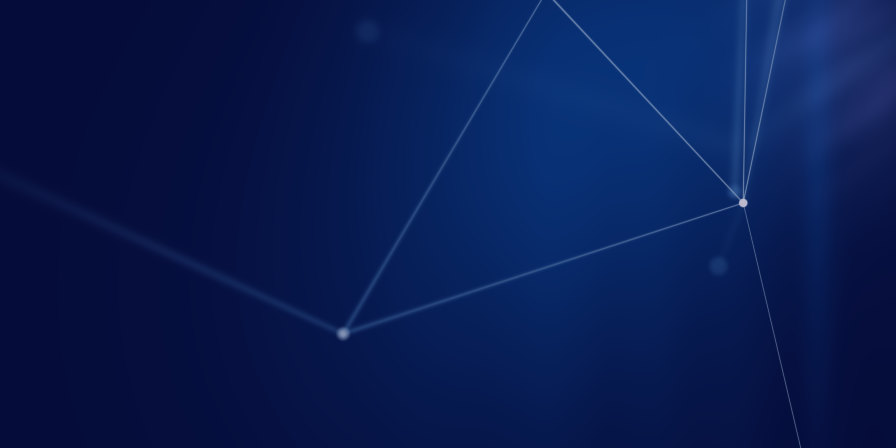
Reproduce this background procedurally as a Shadertoy shader.

```glsl
// Deep blue backdrop with a thin network of linked nodes over it.
// Stretched Gaussian glows and gradient noise build the light; tapered
// segments draw the links, and soft discs draw the sharp and blurred nodes.

const vec3 NAVY = vec3(0.020, 0.045, 0.222);
const vec3 AZURE = vec3(0.014, 0.165, 0.268);
const vec3 HAZE = vec3(0.15, 0.14, 0.19);
const vec3 SOFT_BLUE = vec3(0.24, 0.42, 0.65);
const vec3 LINK = vec3(0.56, 0.64, 0.76);
const vec3 NODE = vec3(0.76, 0.75, 0.82);

vec2 hashGradient(vec2 cell) {
    vec2 h = vec2(dot(cell, vec2(127.1, 311.7)), dot(cell, vec2(269.5, 183.3)));
    return fract(sin(h) * 43758.5) * 2.0 - 1.0;
}

float gradientNoise(vec2 p) {
    vec2 i = floor(p), f = fract(p);
    vec2 u = f * f * f * (f * (f * 6.0 - 15.0) + 10.0);
    vec2 e = vec2(0.0, 1.0);
    float low = mix(dot(hashGradient(i), f),
                    dot(hashGradient(i + e.yx), f - e.yx), u.x);
    float high = mix(dot(hashGradient(i + e.xy), f - e.xy),
                     dot(hashGradient(i + e.yy), f - e.yy), u.x);
    return mix(low, high, u.y);
}

// Gaussian spot with separate radii along x and y
float glow(vec2 p, vec2 center, vec2 radii) {
    vec2 q = (p - center) / radii;
    return exp(-dot(q, q));
}

// Soft segment: width and strength run from the a end to the b end.
// Widths below a pixel are widened and dimmed to keep the same energy.
float link(vec2 p, vec2 a, vec2 b, vec2 widths, vec2 strengths, float pixel) {
    vec2 ab = b - a;
    float t = clamp(dot(p - a, ab) / dot(ab, ab), 0.0, 1.0);
    float width = mix(widths.x, widths.y, t);
    float drawn = max(width, 0.5 * pixel);
    float d = length(p - a - ab * t) / drawn;
    return exp(-d * d) * mix(strengths.x, strengths.y, t) * width / drawn;
}

float disc(vec2 p, vec2 center, float radius, float blur) {
    return 1.0 - smoothstep(radius - blur, radius + blur, length(p - center));
}

vec3 backdrop(vec2 p) {
    vec3 color = NAVY;
    // Broad central light, falling away to the dark sides
    color += AZURE * 0.66 * glow(p, vec2(1.28, 0.82), vec2(0.42, 0.55));
    color += AZURE * 0.30 * glow(p, vec2(1.08, 0.35), vec2(0.60, 0.60));
    color += AZURE * 0.46 * glow(p, vec2(1.68, 1.00), vec2(0.32, 0.48));
    // Vertical shafts
    float shafts = gradientNoise(vec2(p.x * 7.0, p.y * 0.6 + 3.0));
    color += AZURE * 0.10 * shafts * smoothstep(0.5, 1.3, p.x);
    color += AZURE * 0.26 * glow(p, vec2(1.825, 0.65), vec2(0.035, 0.55));
    // Violet haze with slanted wisps in the upper right
    float corner = glow(p, vec2(1.90, 0.88), vec2(0.20, 0.26));
    vec2 slanted = mat2(0.83, -0.56, 0.56, 0.83) * p;
    float wisps = gradientNoise(slanted * vec2(4.0, 14.0));
    color += HAZE * corner * (0.62 + 0.55 * wisps);
    return color;
}

// Wide out-of-focus links and nodes
float blurredNetwork(vec2 p, vec2 hub, float pixel) {
    float light = link(p, vec2(1.66, 1.02), vec2(1.64, 0.57), vec2(0.012), vec2(0.26, 0.34), pixel);
    light += link(p, vec2(1.74, 1.00), hub, vec2(0.016, 0.010), vec2(0.34, 0.14), pixel);
    light += link(p, vec2(2.02, 0.93), vec2(1.68, 0.69), vec2(0.030), vec2(0.12, 0.08), pixel);
    light += link(p, vec2(0.82, 0.93), vec2(1.62, 0.68), vec2(0.035), vec2(0.02, 0.09), pixel);
    light += link(p, vec2(1.604, 0.406), hub, vec2(0.010), vec2(0.04, 0.08), pixel);
    light += 0.17 * disc(p, vec2(0.820, 0.930), 0.024, 0.016);
    light += 0.26 * disc(p, vec2(1.604, 0.406), 0.020, 0.009);
    light += 0.32 * disc(p, vec2(1.640, 0.572), 0.014, 0.010);
    return light;
}

// Focused links, fading and softening toward the left joint;
// x is the crisp pale light, y the wide blue light
vec2 sharpNetwork(vec2 p, vec2 hub, vec2 joint, float pixel) {
    vec2 apex = vec2(1.219, 1.018);
    float fine = 0.0016;
    float crisp = link(p, apex, joint, vec2(fine, 0.003), vec2(0.46, 0.0), pixel);
    crisp += link(p, hub, joint, vec2(fine, 0.003), vec2(0.52, 0.0), pixel);
    crisp += link(p, apex, hub, vec2(0.0023, 0.0018), vec2(0.70, 0.66), pixel);
    crisp += link(p, hub, vec2(1.667, 1.02), vec2(fine), vec2(0.68, 0.55), pixel);
    crisp += link(p, hub, vec2(1.757, 1.02), vec2(fine), vec2(0.68, 0.50), pixel);
    crisp += link(p, hub, vec2(1.792, -0.02), vec2(0.0014), vec2(0.44, 0.46), pixel);
    float wide = link(p, apex, joint, vec2(0.003, 0.0068), vec2(0.12, 0.40), pixel);
    wide += link(p, hub, joint, vec2(0.003, 0.0068), vec2(0.12, 0.40), pixel);
    wide += link(p, joint, vec2(-0.02, 0.618), vec2(0.0075, 0.018), vec2(0.29, 0.08), pixel);
    return min(vec2(crisp, wide), vec2(0.85, 0.5));
}

void mainImage(out vec4 fragColor, in vec2 fragCoord) {
    float pixel = 1.0 / iResolution.y;
    // Canvas units: x in 0..2, y in 0..1
    vec2 p = fragCoord / iResolution.xy * vec2(2.0, 1.0);
    vec2 hub = vec2(1.659, 0.547);
    vec2 joint = vec2(0.766, 0.255);

    vec3 color = backdrop(p);
    color = mix(color, SOFT_BLUE, blurredNetwork(p, hub, pixel));
    vec2 links = sharpNetwork(p, hub, joint, pixel);
    color = mix(color, SOFT_BLUE, links.y);
    color = mix(color, LINK, links.x);

    // Nodes in front of the links
    color = mix(color, LINK, 0.45 * disc(p, joint, 0.014, 0.005));
    color = mix(color, NODE, 0.42 * disc(p, joint, 0.007, 0.005));
    color = mix(color, NODE, 0.95 * disc(p, hub, 0.0095, max(0.002, 0.7 * pixel)));
    fragColor = vec4(color, 1.0);
}
```
